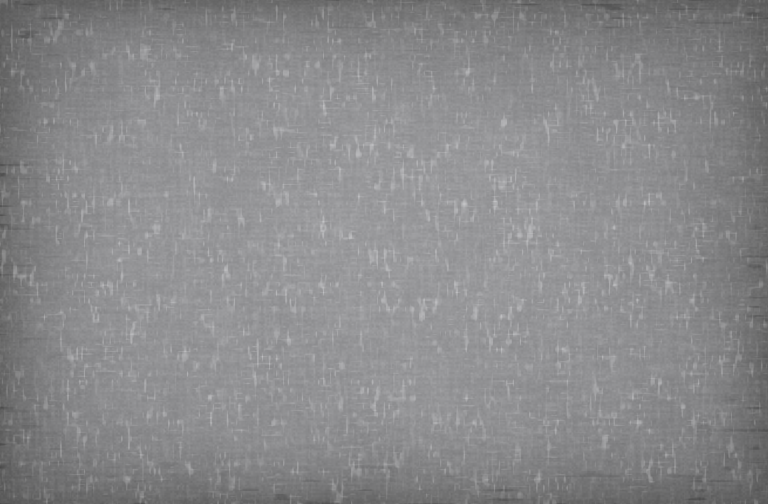
Write a WebGL 2 fragment shader that draws this texture.

```glsl
#version 300 es
precision highp float;

#define BASE_GREY 0.598
#define TINT vec3(-0.003, -0.002, 0.007)
#define WARP_SCALE vec2(215.0, 62.0)
#define WEFT_SCALE vec2(48.0, 205.0)
#define FLECK_GAIN 0.105
#define THREAD_GAIN 0.050
#define GRAIN_GAIN 0.040
#define EDGE_WIDTH vec2(0.100, 0.072)
#define EDGE_DARK 0.140
#define BOWL_DARK 0.046

uniform vec2 u_resolution;
out vec4 fragColor;

float hash(vec2 p) {
    return fract(sin(dot(p, vec2(127.1, 311.7))) * 43758.5453);
}

float noise(vec2 p) {
    vec2 cell = floor(p);
    vec2 f = fract(p);
    f = f * f * (3.0 - 2.0 * f);
    float low = mix(hash(cell), hash(cell + vec2(1.0, 0.0)), f.x);
    float high = mix(hash(cell + vec2(0.0, 1.0)), hash(cell + vec2(1.0, 1.0)), f.x);
    return mix(low, high, f.y);
}

float fbm(vec2 p) {
    float sum = 0.0;
    float gain = 0.5;
    for (int i = 0; i < 4; i++) {
        sum += gain * noise(p);
        p = p * 2.03 + 17.3;
        gain *= 0.5;
    }
    return sum / 0.9375;
}

// Fine crossing threads, centred on zero
float weave(vec2 p) {
    float warp = noise(p * vec2(190.0, 22.0) + 31.0);
    float weft = noise(p * vec2(20.0, 190.0) + 67.0);
    return 0.45 * warp + 0.55 * weft - 0.5;
}

// Pale slubs: mostly upright, some lying flat, gathered in loose patches
float flecks(vec2 p) {
    float patches = smoothstep(0.25, 0.75, noise(p * vec2(42.0, 30.0) + 9.0));
    float upright = smoothstep(0.58, 0.98, noise(p * WARP_SCALE));
    float flat_ = smoothstep(0.64, 1.0, noise(p * WEFT_SCALE * vec2(1.4, 1.0) + 140.0));
    return (upright + 0.6 * flat_) * mix(0.25, 1.0, patches);
}

// Darkness hugging the borders, with an uneven inner outline
float borderShade(vec2 p, float aspect) {
    vec2 gap = min(p, vec2(aspect, 1.0) - p);
    vec2 width = EDGE_WIDTH * (0.6 + 0.8 * fbm(p * 4.0 + 3.0));
    vec2 fade = exp(-gap / width);
    return 1.0 - (1.0 - fade.x) * (1.0 - fade.y);
}

void main() {
    vec2 uv = gl_FragCoord.xy / u_resolution;
    float aspect = u_resolution.x / u_resolution.y;
    vec2 p = uv * vec2(aspect, 1.0);

    // Broad lighting
    vec2 centred = uv * 2.0 - 1.0;
    float border = borderShade(p, aspect);
    float grey = BASE_GREY - BOWL_DARK * dot(centred, centred) - EDGE_DARK * border;
    grey += 0.035 * (fbm(p * 7.0 + 50.0) - 0.5);

    // Cloth surface
    grey += THREAD_GAIN * weave(p);
    grey += FLECK_GAIN * flecks(p);
    grey += GRAIN_GAIN * (noise(p * 250.0 + 80.0) - 0.5);

    // Worn horizontal creases near the borders
    float crease = smoothstep(0.78, 0.98, noise(p * vec2(18.0, 110.0) + 210.0));
    grey -= 0.09 * crease * border;

    vec3 colour = vec3(grey) + TINT * (1.0 - border);
    fragColor = vec4(clamp(colour, 0.0, 1.0), 1.0);
}
```
